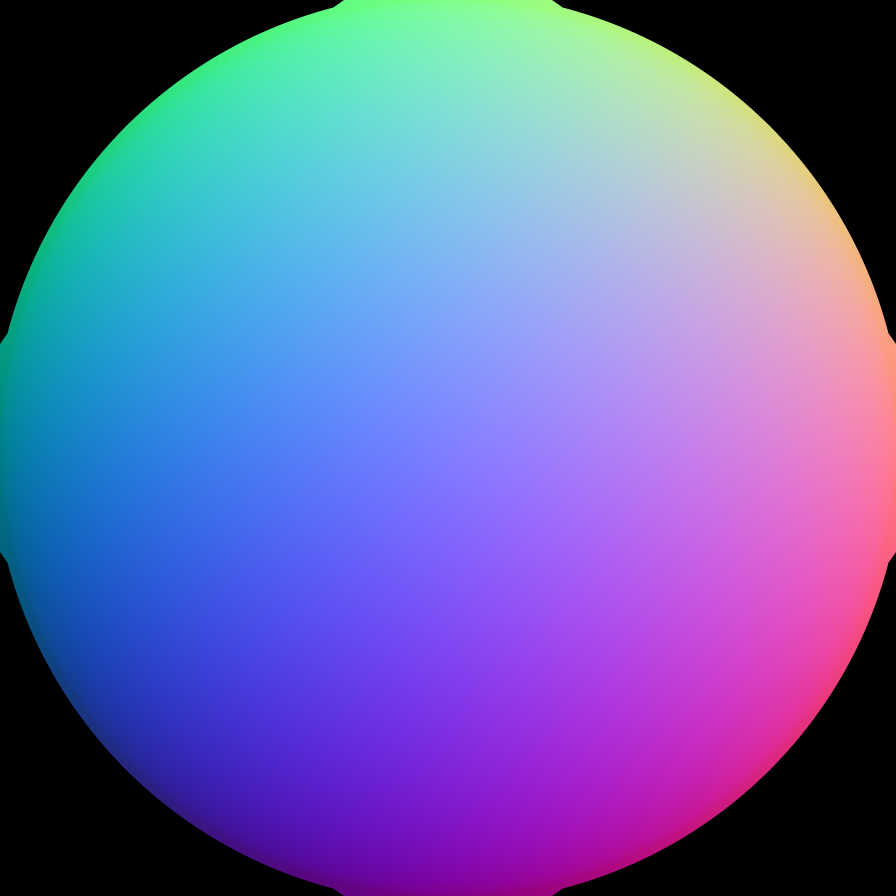
A Shadertoy shader for this texture map:

```glsl
// Tangent-space normal map of a hemisphere on a black ground.
// Each point of the disc is lifted onto a unit sphere and its normal is
// stored as colour; a thin padded rim with four cut corners bounds it.

#define RIM_RADIUS 1.016    // disc edge, in half-canvas units
#define CHAMFER_SLOPE 0.7   // tilt of the cuts beside the canvas sides
#define CHAMFER_REACH 1.1625 // offset of those cuts
#define SPHERE_RADIUS 1.0   // where the normal turns fully sideways

// Signed distance to the disc joined with its chamfered side flaps
float rimDistance(vec2 p) {
    vec2 a = abs(p);
    float disc = length(p) - RIM_RADIUS;
    float flap = max(a.x, a.y) + CHAMFER_SLOPE * min(a.x, a.y) - CHAMFER_REACH;
    flap /= length(vec2(1.0, CHAMFER_SLOPE));
    return min(disc, flap);
}

// Unit normal of the hemisphere; the padding keeps the silhouette normal
vec3 sphereNormal(vec2 p) {
    vec2 n = p / SPHERE_RADIUS;
    n /= max(1.0, length(n));
    return vec3(n, sqrt(max(0.0, 1.0 - dot(n, n))));
}

void mainImage(out vec4 fragColor, in vec2 fragCoord) {
    float canvas = min(iResolution.x, iResolution.y);
    vec2 p = (2.0 * fragCoord - iResolution.xy) / canvas;
    float pixel = 2.0 / canvas;

    // Pack the normal from -1..1 into 0..1
    vec3 normalColor = 0.5 + 0.5 * sphereNormal(p);

    // Antialiased cut against black
    float coverage = clamp(0.5 - rimDistance(p) / pixel, 0.0, 1.0);
    fragColor = vec4(normalColor * coverage, 1.0);
}
```
